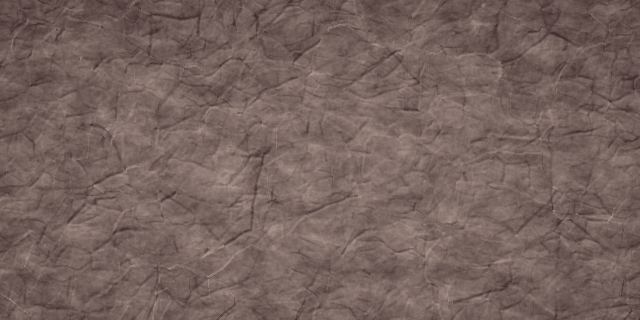
This texture is drawn by a Shadertoy shader. Its source:

```glsl
// Crumpled mauve-brown paper: broken creases, faceted relief, mottled fibres and a soft vignette.

const vec3 SHADOW_BROWN = vec3(0.348, 0.276, 0.266);
const vec3 PALE_MAUVE = vec3(0.552, 0.476, 0.448);
const vec2 LIGHT_STEP = vec2(-0.0018, 0.0034);

vec2 hash2(vec2 p) {
    vec3 q = fract(p.xyx * vec3(0.1031, 0.1030, 0.0973));
    q += dot(q, q.yzx + 33.33);
    return fract((q.xx + q.yz) * q.zy);
}

mat2 rotation(float angle) {
    float c = cos(angle), s = sin(angle);
    return mat2(c, s, -s, c);
}

float cornerSlope(vec2 cell, vec2 offset) {
    float angle = 6.2832 * hash2(cell).x;
    return dot(vec2(cos(angle), sin(angle)), offset);
}

float gradientNoise(vec2 p) {
    vec2 i = floor(p), f = fract(p);
    vec2 u = f * f * f * (f * (f * 6.0 - 15.0) + 10.0);
    vec2 x = vec2(1.0, 0.0), y = vec2(0.0, 1.0);
    float low = mix(cornerSlope(i, f), cornerSlope(i + x, f - x), u.x);
    float high = mix(cornerSlope(i + y, f - y), cornerSlope(i + 1.0, f - 1.0), u.x);
    return mix(low, high, u.y);
}

float fbm(vec2 p, float gain) {
    float sum = 0.0, amplitude = 1.0;
    for (int i = 0; i < 5; i++) {
        sum += amplitude * gradientNoise(p);
        p = rotation(0.35) * p * 2.03 + 11.7;
        amplitude *= gain;
    }
    return sum;
}

vec2 warp(vec2 p, float scale, float amount) {
    return p + amount * vec2(gradientNoise(p * scale + 5.3), gradientNoise(p * scale + 41.9));
}

// x: signed crease height along cell borders, y: distance from the border
vec2 fold(vec2 p, float scale, float width) {
    p *= scale;
    vec2 cell = floor(p);
    vec2 nearest = vec2(8.0), second = vec2(8.0);
    vec2 nearestId = cell, secondId = cell;
    for (int y = -1; y <= 1; y++) {
        for (int x = -1; x <= 1; x++) {
            vec2 id = cell + vec2(x, y);
            vec2 r = id + hash2(id) - p;
            if (dot(r, r) < dot(nearest, nearest)) {
                second = nearest;
                secondId = nearestId;
                nearest = r;
                nearestId = id;
            } else if (dot(r, r) < dot(second, second)) {
                second = r;
                secondId = id;
            }
        }
    }
    float border = dot(0.5 * (nearest + second), normalize(second - nearest)) / scale;
    float strength = mix(-1.0, 0.7, hash2(nearestId + secondId + 71.0).y);
    strength *= smoothstep(-0.35, 0.25, gradientNoise(p * 0.9 + 23.0));
    return vec2(strength * exp(-border * border / (width * width)), border);
}

// x: creases, y: creases plus the tilted facets between them
vec2 relief(vec2 p) {
    p = warp(warp(p, 4.0, 0.05), 17.0, 0.011);
    vec2 large = fold(rotation(0.4) * p + 3.0, 4.8, 0.0055);
    vec2 medium = fold(rotation(-0.5) * p * vec2(0.85, 1.1) + 9.0, 8.0, 0.0052);
    vec2 small = fold(rotation(1.1) * p + 17.0, 13.0, 0.0046);
    vec2 tiny = fold(rotation(0.1) * p * vec2(0.75, 1.2) + 29.0, 24.0, 0.004);
    float crease = 0.85 * large.x + 0.85 * medium.x + 0.65 * small.x + 0.4 * tiny.x;
    float facets = 7.0 * large.y + 10.0 * medium.y + 11.0 * small.y + 10.0 * tiny.y;
    return vec2(crease, crease + facets);
}

void mainImage(out vec4 fragColor, in vec2 fragCoord) {
    vec2 uv = fragCoord / iResolution.xy;
    vec2 p = fragCoord / iResolution.y;

    // Relief lit from the upper left
    vec2 lit = relief(p + LIGHT_STEP);
    vec2 shaded = relief(p - LIGHT_STEP);
    float slope = shaded.y - lit.y;
    float crease = 0.5 * (lit.x + shaded.x);

    // Mottling stretched sideways, pale worn streaks and fine paper grain
    float mottle = fbm(warp(p, 5.0, 0.05) * vec2(6.5, 10.0), 0.74);
    vec2 streakPoint = rotation(0.25) * warp(p, 6.0, 0.06);
    float streak = smoothstep(0.15, 0.5, gradientNoise(streakPoint * vec2(9.0, 24.0)));
    float grain = gradientNoise(p * 72.0) + 0.8 * gradientNoise(p * 112.0 + 7.0);

    // Dim corners
    vec2 fromCentre = uv - vec2(0.5, 0.43);
    float vignette = dot(fromCentre, fromCentre) - 0.17;

    float tone = 0.56 + 0.6 * slope + 0.55 * crease + 0.48 * mottle;
    tone += 0.22 * streak + 0.17 * grain - 1.3 * vignette;
    vec3 paper = mix(SHADOW_BROWN, PALE_MAUVE, clamp(tone, -0.4, 1.45));
    fragColor = vec4(paper, 1.0);
}
```
